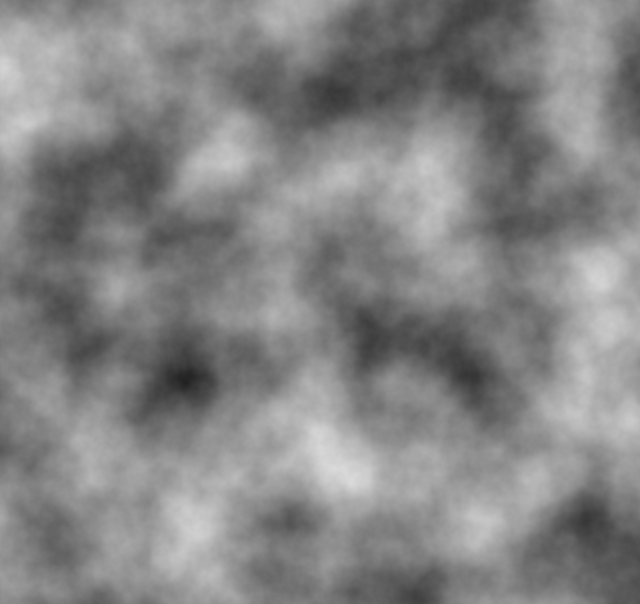
A Shadertoy shader for this texture:

```glsl
// Soft grey clouds: fractal gradient noise mapped to a neutral tone.

const float CELLS_PER_HEIGHT = 4.2;
const int OCTAVES = 6;
const float GAIN = 0.48;
const float MEAN_GREY = 0.515;
const float CONTRAST = 0.5;
const float TAU = 6.2831853;

// Integer hash of a lattice point, from 0 to 1
float hash(ivec2 cell, uint seed) {
    uvec2 q = uvec2(cell);
    uint h = q.x * 1597334673u ^ q.y * 3812015801u ^ seed * 2798796415u;
    h = (h ^ (h >> 16)) * 2146121005u;
    h = (h ^ (h >> 15)) * 2221713035u;
    h ^= h >> 16;
    return float(h >> 8) / 16777216.0;
}

// Unit gradient of a corner, projected on the offset from it
float cornerRamp(ivec2 cell, vec2 offset, uint seed) {
    float angle = TAU * hash(cell, seed);
    return dot(vec2(cos(angle), sin(angle)), offset);
}

// Gradient noise with quintic blending, centred on zero
float gradientNoise(vec2 p, uint seed) {
    ivec2 cell = ivec2(floor(p));
    vec2 f = fract(p);
    vec2 blend = f * f * f * (f * (f * 6.0 - 15.0) + 10.0);
    float a = cornerRamp(cell, f, seed);
    float b = cornerRamp(cell + ivec2(1, 0), f - vec2(1, 0), seed);
    float c = cornerRamp(cell + ivec2(0, 1), f - vec2(0, 1), seed);
    float d = cornerRamp(cell + ivec2(1, 1), f - vec2(1, 1), seed);
    return mix(mix(a, b, blend.x), mix(c, d, blend.x), blend.y);
}

// Sum of octaves, each doubled in frequency and shifted off the last lattice
float fractalNoise(vec2 p, float gain) {
    float sum = 0.0;
    float amplitude = 1.0;
    for (int i = 0; i < OCTAVES; i++) {
        sum += amplitude * gradientNoise(p, uint(i + 1));
        amplitude *= gain;
        p = 2.0 * p + vec2(3.7, 8.3);
    }
    return sum;
}

void mainImage(out vec4 fragColor, in vec2 fragCoord) {
    vec2 p = fragCoord / iResolution.y * CELLS_PER_HEIGHT + vec2(21.3, 12.6);
    float grey = MEAN_GREY + CONTRAST * fractalNoise(p, GAIN);
    fragColor = vec4(vec3(clamp(grey, 0.0, 1.0)), 1.0);
}
```
